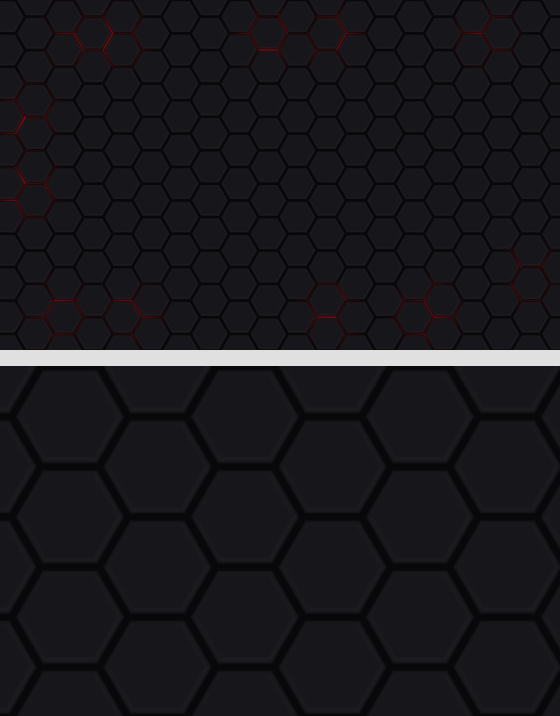
Top: the whole. Bottom: its middle third, enlarged.
Give the GLSL for this pattern, as a Shadertoy shader.

```glsl
// Dark hexagonal tiles with sunken seams, some seams glowing red near the border
#define COLUMNS_PER_HEIGHT 12.0
#define ROWS 10.48
#define FIRST_COLUMN 1.2
#define SEAM 0.039
#define CORE 0.026
#define SPOTS 12
#define SPOT_RADIUS 0.135
#define FACE vec3(0.090, 0.085, 0.100)
#define GROOVE vec3(0.030, 0.030, 0.042)
#define EMBER vec3(0.62, 0.025, 0.030)

const float TAU = 6.2831853;
const vec2 PERIOD = vec2(1.7320508, 1.0);

float hash(vec2 p) {
    return fract(sin(dot(p, vec2(127.1, 311.7))) * 4375.85);
}

// Offset from the centre of the nearest flat-topped hexagon of height 1
vec2 hexOffset(vec2 q) {
    vec2 a = mod(q + 0.5 * PERIOD, PERIOD) - 0.5 * PERIOD;
    vec2 b = mod(q, PERIOD) - 0.5 * PERIOD;
    return dot(a, a) < dot(b, b) ? a : b;
}

// Unit normal of the hexagon side closest to the offset
vec2 sideNormal(vec2 p) {
    vec2 a = abs(p);
    vec2 slanted = vec2(0.8660254, 0.5);
    vec2 n = dot(a, slanted) > a.y ? slanted : vec2(0.0, 1.0);
    return n * vec2(p.x < 0.0 ? -1.0 : 1.0, p.y < 0.0 ? -1.0 : 1.0);
}

// Heat from spots spread in loose pairs around a rounded border
float borderHeat(vec2 u, vec2 middle) {
    vec2 reach = middle - vec2(0.08, 0.11);
    float heat = 0.0;
    for (int i = 0; i < SPOTS; i++) {
        float k = float(i);
        float pairing = i % 2 == 0 ? -5.0 : 5.0;
        float angle = radians(41.0 + 26.0 * k + 9.0 * cos(TAU * k / 12.0) + pairing);
        vec2 spot = clamp(0.833 * vec2(cos(angle), sin(angle)), -reach, reach);
        float fade = 1.0 - smoothstep(0.0, SPOT_RADIUS, distance(u - middle, spot));
        heat += fade * mix(0.65, 1.1, hash(vec2(k, 3.0)));
    }
    return min(heat, 1.0);
}

void mainImage(out vec4 fragColor, in vec2 fragCoord) {
    vec2 u = fragCoord / iResolution.y;
    vec2 middle = 0.5 * iResolution.xy / iResolution.y;
    float pixel = ROWS / iResolution.y;

    // Hexagon grid, rows counted from the top
    vec2 q = vec2((u.x * COLUMNS_PER_HEIGHT - FIRST_COLUMN) * 0.8660254, (1.0 - u.y) * ROWS);
    vec2 p = hexOffset(q);
    vec2 n = sideNormal(p);
    float d = 0.5 - dot(p, n);

    // Tile face, faint bevel and dark seam
    float soft = max(0.018, 0.6 * pixel);
    float bevel = exp(-pow((d - 0.078) / 0.020, 2.0));
    float light = 0.5 + 0.5 * dot(n, vec2(0.5, 0.8660254));
    vec3 color = FACE + bevel * mix(0.004, 0.022, light);
    color = mix(GROOVE, color, smoothstep(SEAM - soft, SEAM + soft, d));

    // Each seam shares one random strength between its two tiles
    vec2 seamId = round((q - p + 0.5 * n) / vec2(0.4330127, 0.25));
    float strength = mix(0.25, 1.0, hash(seamId));
    float heat = borderHeat(u, middle) * strength;
    float core = exp(-pow(d / max(CORE, 0.7 * pixel), 2.0));
    float halo = exp(-d / 0.055);
    color += EMBER * heat * (0.85 * core + 0.13 * halo);

    fragColor = vec4(color, 1.0);
}
```
